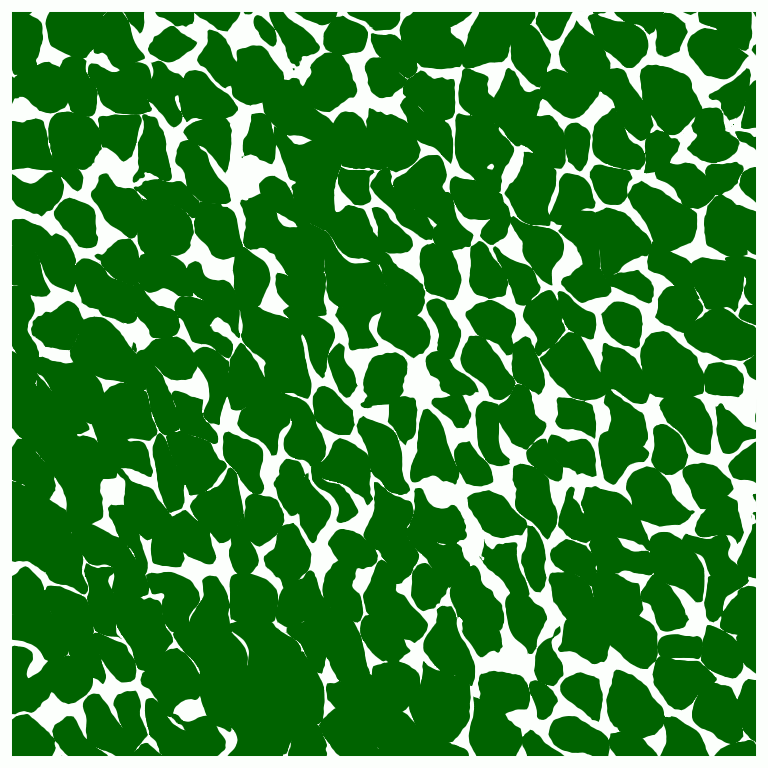
Write a Shadertoy shader that draws this pattern.

```glsl
vec2 hash2(vec2 p) {
    vec3 q = fract(vec3(p.xyx) * vec3(0.1031, 0.1030, 0.0973));
    q += dot(q, q.yzx + 33.33);
    return fract((q.xx + q.yz) * q.zy);
}

float noise(vec2 p) {
    vec2 i = floor(p), f = fract(p);
    f = f * f * (3.0 - 2.0 * f);
    float low = mix(hash2(i).x, hash2(i + vec2(1, 0)).x, f.x);
    float high = mix(hash2(i + vec2(0, 1)).x, hash2(i + vec2(1, 1)).x, f.x);
    return mix(low, high, f.y);
}

// Gap between the nearest grains, measured along and across the grain axis.
// The third distance widens the junctions and rounds the grains.
float grainGap(vec2 p, float angle, float stretch) {
    vec2 axis = vec2(cos(angle), sin(angle));
    vec2 cell = floor(p);
    vec3 nearest = vec3(9.0);
    for (int y = -2; y <= 2; y++)
    for (int x = -2; x <= 2; x++) {
        vec2 id = cell + vec2(x, y);
        vec2 d = id + 0.5 + 0.8 * (hash2(id + 71.0) - 0.5) - p;
        float r = length(vec2(dot(d, axis) / stretch,
                              dot(d, vec2(-axis.y, axis.x)) * stretch));
        if (r < nearest.x) nearest = vec3(r, nearest.xy);
        else if (r < nearest.y) nearest = vec3(nearest.x, r, nearest.y);
        else nearest.z = min(nearest.z, r);
    }
    return mix(nearest.y, nearest.z, 0.3) - nearest.x;
}

float blob(vec2 uv, vec2 center, vec2 size) {
    vec2 d = (uv - center) / size;
    return exp(-dot(d, d));
}

void mainImage(out vec4 fragColor, in vec2 fragCoord) {
    vec2 uv = fragCoord / iResolution.xy;
    vec2 p = uv * 16.5;

    // Bend the grains, turning them from steep on the left to diagonal on the right
    vec2 bend = vec2(noise(p * 1.6 + 5.0), noise(p * 1.6 + 43.0)) - 0.5;
    float angle = mix(-1.2, -0.75, uv.x) + 0.9 * (noise(uv * 3.0 + 17.0) - 0.5);
    float stretch = 1.15 + 0.28 * blob(uv, vec2(0.4, 0.4), vec2(0.4, 0.35));
    float gap = grainGap(p + 0.5 * bend, angle, stretch);

    // Channels open and close with noise and shut in the dense lower left
    float width = -0.06 + 0.43 * noise(p * 1.7 + 91.0);
    width += 0.11 * (noise(p * 4.0) - 0.5) + 0.05 * (noise(p * 10.0) - 0.5);
    width -= 0.22 * blob(uv, vec2(0.4, 0.08), vec2(0.13, 0.09));
    width -= 0.13 * blob(uv, vec2(0.08, 0.4), vec2(0.09, 0.1));
    width -= 0.13 * blob(uv, vec2(0.24, 0.2), vec2(0.1, 0.09));

    float field = gap - width;
    float soft = 0.5 * fwidth(field) + 1e-4;
    float green = smoothstep(-soft, soft, field);

    // Plain margin around the sheet
    vec2 inset = min(uv, 1.0 - uv) - 0.0155;
    float pixel = 0.5 / min(iResolution.x, iResolution.y);
    green *= smoothstep(-pixel, pixel, min(inset.x, inset.y));

    fragColor = vec4(mix(vec3(0.99, 1.0, 0.99), vec3(0.0, 0.39, 0.0), green), 1.0);
}
```
